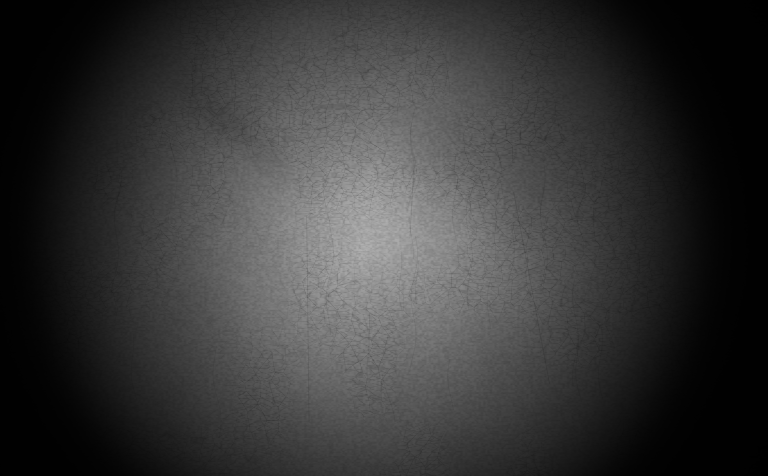
Reproduce this background procedurally as a WebGL 2 fragment shader.

```glsl
#version 300 es
precision highp float;
// Dark worn metal sheet: a soft central glow with fine threads, cracks and scratches.
uniform vec2 u_resolution;
out vec4 outColor;

// Lengths are in canvas heights.
const vec2 GLOW_CENTER = vec2(0.483, 0.505); // fraction of the canvas
const float GLOW_PEAK = 0.69;
const float GLOW_SLOPE = 0.95;
const float GLOW_ROUNDING = 0.05;
const float SHADOW_SOFTNESS = 0.04;
const vec2 THREAD_SCALE = vec2(38.0, 120.0);
const vec2 CRACK_SCALE = vec2(34.0, 26.0);
const vec2 GRAIN_SCALE = vec2(210.0, 260.0);
const float THREAD_DEPTH = 0.10;
const float CRACK_DEPTH = 0.10;
const float GRAIN_DEPTH = 0.13;
const float SCRATCH_DEPTH = 0.10;
const float SCRATCH_WIDTH = 0.0022;
const int SCRATCH_COUNT = 30;

float hash(vec2 p) {
  vec3 q = fract(vec3(p.xyx) * 0.1031);
  q += dot(q, q.yzx + 33.33);
  return fract((q.x + q.y) * q.z);
}

float valueNoise(vec2 p) {
  vec2 cell = floor(p), f = fract(p);
  f = f * f * (3.0 - 2.0 * f);
  float low = mix(hash(cell), hash(cell + vec2(1, 0)), f.x);
  float high = mix(hash(cell + vec2(0, 1)), hash(cell + 1.0), f.x);
  return mix(low, high, f.y);
}

// Cellular noise: gap between the two nearest points, zero on cell borders.
float cellGap(vec2 p) {
  vec2 cell = floor(p), f = fract(p);
  float first = 8.0, second = 8.0;
  for (int y = -1; y <= 1; y++) {
    for (int x = -1; x <= 1; x++) {
      vec2 o = vec2(x, y), id = cell + o;
      float d = length(o + vec2(hash(id), hash(id + 57.0)) - f);
      second = min(second, max(first, d));
      first = min(first, d);
    }
  }
  return second - first;
}

// Broad uneven tone from layered sines.
float mottling(vec2 p) {
  float sum = 0.0, gain = 0.5;
  for (int i = 0; i < 4; i++) {
    p = mat2(0.8, 0.6, -0.6, 0.8) * p + 1.7;
    sum += gain * sin(p.x + 1.5 * sin(p.y)) * cos(p.y);
    p *= 1.9;
    gain *= 0.55;
  }
  return sum;
}

float scratch(vec2 p, vec2 a, vec2 b) {
  vec2 d = b - a;
  float t = clamp(dot(p - a, d) / dot(d, d), 0.0, 1.0);
  float dist = length(p - a - d * t);
  return 1.0 - smoothstep(0.0, SCRATCH_WIDTH, dist);
}

// Soft elliptical stain, tilted by an angle.
float stain(vec2 p, vec2 center, vec2 size, float angle) {
  float c = cos(angle), s = sin(angle);
  vec2 q = mat2(c, -s, s, c) * (p - center) / size;
  return exp(-dot(q, q));
}

void main() {
  float aspect = u_resolution.x / u_resolution.y;
  vec2 uv = gl_FragCoord.xy / u_resolution;
  vec2 p = (uv - GLOW_CENTER) * vec2(aspect, 1.0);

  // Radial glow fading smoothly into black
  float radius = sqrt(dot(p, p) + GLOW_ROUNDING * GLOW_ROUNDING);
  float light = GLOW_PEAK - GLOW_SLOPE * radius;
  light = 0.5 * (light + sqrt(light * light + SHADOW_SOFTNESS * SHADOW_SOFTNESS));

  // Stains and mottled tone
  float tone = 1.0 + 0.06 * mottling(p * 7.0);
  tone -= 0.15 * stain(p, vec2(-0.29, 0.23), vec2(0.15, 0.045), -0.7);
  tone -= 0.12 * stain(p, vec2(0.36, 0.15), vec2(0.12, 0.17), 0.0);
  tone -= 0.08 * stain(p, vec2(0.18, 0.17), vec2(0.09, 0.10), 0.0);

  // Horizontal threads, cracks and grain
  vec2 warped = p + 0.006 * vec2(sin(p.y * 37.0), sin(p.x * 29.0));
  float thread = 1.0 - smoothstep(0.0, 0.22, cellGap(warped * THREAD_SCALE));
  float crack = 1.0 - smoothstep(0.0, 0.09, cellGap(warped * CRACK_SCALE + 40.0));
  float patches = smoothstep(0.3, 0.75, valueNoise(p * 9.0 + 30.0));
  tone -= THREAD_DEPTH * (thread - 0.3) * (0.4 + 0.6 * patches);
  tone -= CRACK_DEPTH * crack * patches;
  tone += GRAIN_DEPTH * (valueNoise(p * GRAIN_SCALE + 300.0) - 0.5);

  // Scattered upright scratches, then the three longest
  float marks = 0.0;
  for (int i = 0; i < SCRATCH_COUNT; i++) {
    vec2 id = vec2(float(i), 7.0);
    vec2 a = vec2(1.2 * hash(id) - 0.6, 0.8 * hash(id + 11.0) - 0.45);
    vec2 b = a + vec2(0.03 * hash(id + 23.0) - 0.015, 0.08 + 0.2 * hash(id + 31.0));
    marks += 0.6 * scratch(warped, a, b);
  }
  marks += scratch(p, vec2(-0.13, -0.39), vec2(-0.135, 0.04));
  marks += scratch(p, vec2(0.30, 0.09), vec2(0.375, -0.31));
  marks += scratch(p, vec2(0.082, 0.0), vec2(0.09, 0.14));
  tone -= SCRATCH_DEPTH * min(marks, 1.5);

  outColor = vec4(vec3(clamp(light * tone, 0.0, 1.0)), 1.0);
}
```
